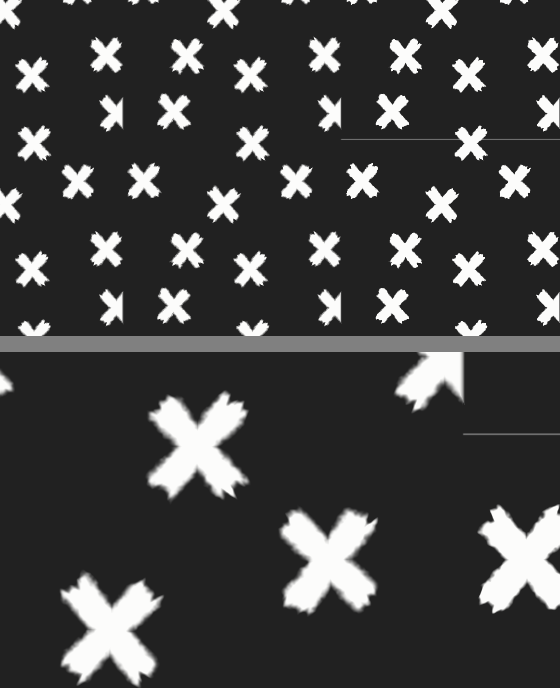
Top, the full canvas; bottom, a detail of the centre.
A WebGL 2 fragment shader for this pattern:

```glsl
#version 300 es
precision highp float;

uniform vec2 u_resolution;
out vec4 fragColor;

#define TILE vec2(0.650, 0.578)
#define ORIGIN vec2(0.507, 0.178)
#define SWAY vec2(-0.063, 0.035)
#define JITTER vec2(0.050, 0.044)
#define ARM vec2(0.0565, 0.0152)
#define ARM_ANGLE 0.85
#define ROUGHNESS 0.0045
#define RAGGED_ENDS 0.014
#define SEAM_X 0.365
#define SCRATCH_Y 0.415

const float TAU = 6.2831853;
const vec3 CHARCOAL = vec3(0.13);
const vec3 CHALK = vec3(0.99, 0.99, 0.985);
const vec3 SCRATCH = vec3(0.43);

float hash(vec2 p) {
    return fract(sin(dot(p, vec2(127.1, 311.7))) * 43758.5453);
}

float noise(vec2 p) {
    vec2 i = floor(p), f = fract(p);
    f = f * f * (3.0 - 2.0 * f);
    return mix(mix(hash(i), hash(i + vec2(1, 0)), f.x),
               mix(hash(i + vec2(0, 1)), hash(i + vec2(1, 1)), f.x), f.y);
}

// One brush stroke: a rounded bar with ragged ends
float stroke(vec2 p, float angle, float seed) {
    float c = cos(angle), s = sin(angle);
    p = vec2(c * p.x + s * p.y, c * p.y - s * p.x);
    float fray = noise(vec2(p.y * 200.0 + seed, seed + 5.0 * sign(p.x))) - 0.5;
    float flare = 0.0015 * smoothstep(0.01, 0.05, abs(p.x));
    float corner = 0.006;
    vec2 halfSize = ARM + vec2(RAGGED_ENDS * fray, flare - 0.0005);
    vec2 q = abs(p) - halfSize + corner;
    return length(max(q, 0.0)) + min(max(q.x, q.y), 0.0) - corner;
}

// Two crossing strokes, each with its own slight tilt
float cross2(vec2 p, vec2 id) {
    float seed = 17.0 * hash(id + 3.7);
    float tilt = 0.14 * (hash(id + 8.3) - 0.5);
    float d = min(stroke(p, ARM_ANGLE + tilt, seed),
                  stroke(p, -ARM_ANGLE + tilt, seed + 31.0));
    float grain = 0.65 * noise(p * 150.0 + seed) + 0.35 * noise(p * 330.0 - seed);
    return d + ROUGHNESS * (grain - 0.5);
}

// Nearest cross in a swaying grid that repeats every three cells
float crossField(vec2 p) {
    vec2 cellSize = TILE / 3.0;
    vec2 home = floor((p - ORIGIN) / cellSize + 0.5);
    float d = 1.0;
    for (int j = -1; j <= 1; j++) {
        for (int i = -1; i <= 1; i++) {
            vec2 cell = home + vec2(i, j);
            vec2 id = mod(cell, 3.0);
            vec2 sway = SWAY * cos(TAU * (id.yx - vec2(2.0, 1.0)) / 3.0);
            vec2 jitter = JITTER * (vec2(hash(id + 1.3), hash(id + 6.1)) - 0.5);
            vec2 center = ORIGIN + cell * cellSize + sway + jitter;
            // Crosses are cut off at the right seam of their tile
            float seam = SEAM_X + TILE.x * (floor((cell.x + 0.5) / 3.0) + 1.0);
            d = min(d, max(cross2(p - center, id), p.x - seam));
        }
    }
    return d;
}

void main() {
    // Canvas heights, measured from the top left
    vec2 p = gl_FragCoord.xy / u_resolution.y;
    p.y = 1.0 - p.y;
    float pixel = 1.0 / u_resolution.y;

    // Thin scratch across the right-hand tile
    float lastSeam = SEAM_X + TILE.x;
    float line = 1.0 - smoothstep(0.0004, 0.0004 + pixel, abs(p.y - SCRATCH_Y));
    line *= smoothstep(-pixel, pixel, p.x - lastSeam);
    vec3 color = mix(CHARCOAL, SCRATCH, line);

    // Chalk crosses, crisper in the right-hand tile
    float blur = max(mix(0.0042, 0.0022, step(lastSeam, p.x)), 0.7 * pixel);
    float paint = 1.0 - smoothstep(-blur, blur, crossField(p));
    color = mix(color, CHALK, paint);

    fragColor = vec4(color, 1.0);
}
```
